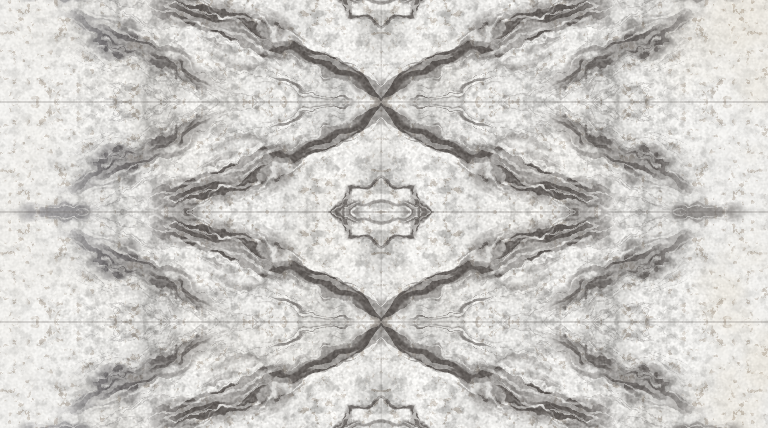
Write a WebGL 2 fragment shader that draws this texture.

```glsl
#version 300 es
precision highp float;

uniform vec2 u_resolution;
out vec4 outColor;

#define CENTRE vec2(0.8905, 0.5047)
#define TILE 0.257
#define WARP 0.21
#define STREAK_DENSITY 19.0
#define SEAM_STRENGTH 0.3
#define GRAIN 0.13
#define PALE vec3(0.950, 0.947, 0.937)
#define DARK vec3(0.385, 0.367, 0.355)
#define BEIGE vec3(0.90, 0.875, 0.825)
#define SLATE vec3(0.47, 0.47, 0.50)

float hash(vec2 p) {
    vec3 k = fract(vec3(p.xyx) * 0.1031);
    k += dot(k, k.yzx + 33.33);
    return fract((k.x + k.y) * k.z);
}

float noise(vec2 p) {
    vec2 i = floor(p), f = fract(p);
    f = f * f * (3.0 - 2.0 * f);
    return mix(mix(hash(i), hash(i + vec2(1, 0)), f.x),
               mix(hash(i + vec2(0, 1)), hash(i + vec2(1, 1)), f.x), f.y);
}

float fbm(vec2 p) {
    float sum = 0.0, amp = 0.5;
    for (int i = 0; i < 5; i++) {
        sum += amp * noise(p);
        p = mat2(1.6, 1.2, -1.2, 1.6) * p + 7.3;
        amp *= 0.5;
    }
    return sum / 0.97;
}

// Soft interval that rises over a..b and falls over c..d
float window(float x, float a, float b, float c, float d) {
    return smoothstep(a, b, x) * (1.0 - smoothstep(c, d, x));
}

// Crisp fibres that run along a band
float streaks(float along, float across) {
    vec2 s = vec2(along * 2.4, across * STREAK_DENSITY);
    s.y += 2.2 * noise(vec2(along * 5.0, across * 4.0));
    float v = 0.6 * noise(s) + 0.4 * noise(s * vec2(1.7, 2.3) + 13.0);
    return smoothstep(0.42, 0.64, v);
}

// Dark folded band with pale ribbons and a fibrous fringe
float band(float along, float across, float halfWidth, float rough) {
    float d = abs(across) / halfWidth + (rough - 0.5) * 1.3;
    float core = 1.0 - smoothstep(0.75, 1.0, d);
    float fringe = 1.0 - smoothstep(0.8, 1.9, d);
    float fibre = streaks(along, across);
    vec2 f = vec2(along * 3.5, across * 10.0);
    f += 2.4 * vec2(noise(f * 0.8 + 5.0), noise(f * 0.8 + 31.0));
    float ribbon = smoothstep(0.03, 0.12, abs(noise(f) - 0.5));
    float body = core * (0.48 + 0.52 * fibre) * mix(0.22, 1.0, ribbon);
    return max(body, fringe * fibre * 0.5);
}

// Cusped ring around a striped oval
float eye(vec2 p, float rough) {
    vec2 s = p / vec2(0.45, 0.33);
    float angle = atan(s.y, s.x);
    float r = mix(length(s), s.x + s.y, 0.22);
    r += 0.13 * abs(sin(angle * 4.0)) + (rough - 0.5) * 0.3;
    float fibre = smoothstep(0.3, 0.6, noise(vec2(angle * 6.0, r * 22.0)));
    float weight = mix(0.06, 0.13, smoothstep(0.2, 0.9, s.x));
    float ring = 1.0 - smoothstep(weight * 0.5, weight * 1.3, abs(r - 0.97));
    ring *= 0.4 + 0.5 * fibre;
    float oval = length(p / vec2(0.29, 0.10)) + (rough - 0.5) * 0.6;
    float rim = 1.0 - smoothstep(0.04, 0.2, abs(oval - 1.0));
    float corner = window(p.x, 0.15, 0.27, 0.36, 0.44)
                 * (1.0 - smoothstep(0.06, 0.17, p.y));
    float lines = 0.5 + 0.5 * sin(oval * 19.0 + rough * 7.0);
    float core = 0.22 * (1.0 - smoothstep(0.2, 0.9, oval)) * lines;
    return max(max(ring, rim * 0.55), max(core, corner * lines * 0.8));
}

void main() {
    vec2 uv = gl_FragCoord.xy / u_resolution;
    vec2 q = (gl_FragCoord.xy / u_resolution.y - CENTRE) / TILE;

    // Book-matched slabs: mirror about every seam
    vec2 p = vec2(abs(q.x), abs(mod(q.y + 1.0, 2.0) - 1.0));
    float rough = fbm(p * 8.0 + 4.0);
    vec2 drift = vec2(fbm(p * 3.2 + 11.0), fbm(p * 3.2 + 29.0)) - 0.5;
    drift += 0.45 * (vec2(rough, fbm(p * 8.0 + 51.0)) - 0.5);
    vec2 w = p + drift * WARP * (0.15 + 0.85 * smoothstep(0.0, 0.7, p.x));

    // Main diagonal arms
    float armLine = 0.82 - 0.37 * w.x + 0.13 * exp(-5.0 * w.x);
    float armWidth = 0.085 + 0.065 * smoothstep(0.2, 1.1, w.x);
    float arms = band(w.x, w.y - armLine, armWidth, rough);
    arms *= 1.0 - smoothstep(1.7, 2.3, w.x);

    // Outer diagonal arms
    float outerLine = 0.79 - 0.48 * (w.x - 1.65);
    float outerWidth = 0.135 * window(w.x, 1.2, 2.0, 2.3, 3.1) + 0.01;
    float outer = band(w.x + 9.0, w.y - outerLine, outerWidth, rough);
    outer *= 0.92 * window(w.x, 1.3, 1.8, 2.5, 3.05);

    // Slender plumes beside the crossing
    float plumeAcross = w.y - (1.01 - 0.235 * w.x);
    float plumeFibre = streaks(w.x + 20.0, plumeAcross * 1.5);
    float plume = 1.0 - smoothstep(0.5, 1.2, abs(plumeAcross) / (0.045 + 0.05 * w.x));
    plume *= plumeFibre * window(w.x, 0.2, 0.34, 0.6, 1.9) * 0.72;

    // Flat lens on the middle seam near each side
    float lensShape = length((w - vec2(2.95, 0.0)) / vec2(0.42, 0.13));
    float lens = (1.0 - smoothstep(0.5, 1.15, lensShape))
               * (0.15 + 0.5 * streaks(w.x + 40.0, w.y * 1.8));

    // Thin veins between the arms
    float flow = w.y + 0.38 * w.x;
    float field = fbm(vec2(w.x * 1.8, flow * 8.0) + 70.0);
    float vein = 1.0 - smoothstep(0.0, 0.03, abs(field - 0.5));
    vein *= 0.24 * smoothstep(0.4, 0.9, w.x) * (1.0 - smoothstep(2.4, 3.0, w.x));
    vein *= smoothstep(0.62, 0.85, flow);

    float ink = max(max(arms, outer), max(plume, lens));
    ink = max(max(ink, vein), eye(p + drift * 0.07, rough));

    // Pale stone: clouds, mottling, grain and pits
    float sides = smoothstep(2.3, 3.3, p.x);
    float cloud = fbm(p * 2.4 + 90.0);
    float mottle = fbm(p * 15.0 + 33.0);
    vec3 stone = PALE - 0.11 * smoothstep(0.35, 0.8, cloud) * (1.0 - 0.6 * sides);
    stone -= 0.15 * smoothstep(0.44, 0.75, mottle) * (1.0 - 0.5 * sides);
    float warmth = smoothstep(0.42, 0.72, fbm(q * 1.6 + 60.0));
    stone = mix(stone, BEIGE, warmth * (0.1 + 0.4 * sides * smoothstep(0.4, 1.0, uv.x)));
    float pits = smoothstep(0.6, 0.72, fbm(p * 24.0 + 8.0)) * smoothstep(0.4, 0.6, rough);
    stone -= pits * vec3(0.13, 0.15, 0.17);

    vec3 inkColor = mix(DARK, SLATE, 0.7 * smoothstep(1.6, 3.0, p.x) * (1.0 - uv.x));
    vec3 color = mix(stone, inkColor, clamp(ink, 0.0, 1.0));
    vec2 turned = mat2(0.8, 0.6, -0.6, 0.8) * q;
    color += GRAIN * (noise(turned * 58.0) - 0.5) * (1.0 - 0.5 * sides);

    // Hairline joints
    float pixel = 1.0 / u_resolution.y;
    float level = min(p.y, 1.0 - p.y) * TILE;
    float joint = 1.0 - smoothstep(0.0004, 0.0004 + pixel, level);
    float upright = 1.0 - smoothstep(0.0002, 0.0002 + pixel, p.x * TILE);
    color = mix(color, DARK, SEAM_STRENGTH * max(joint, 0.65 * upright));

    outColor = vec4(clamp(color, 0.0, 1.0), 1.0);
}
```
